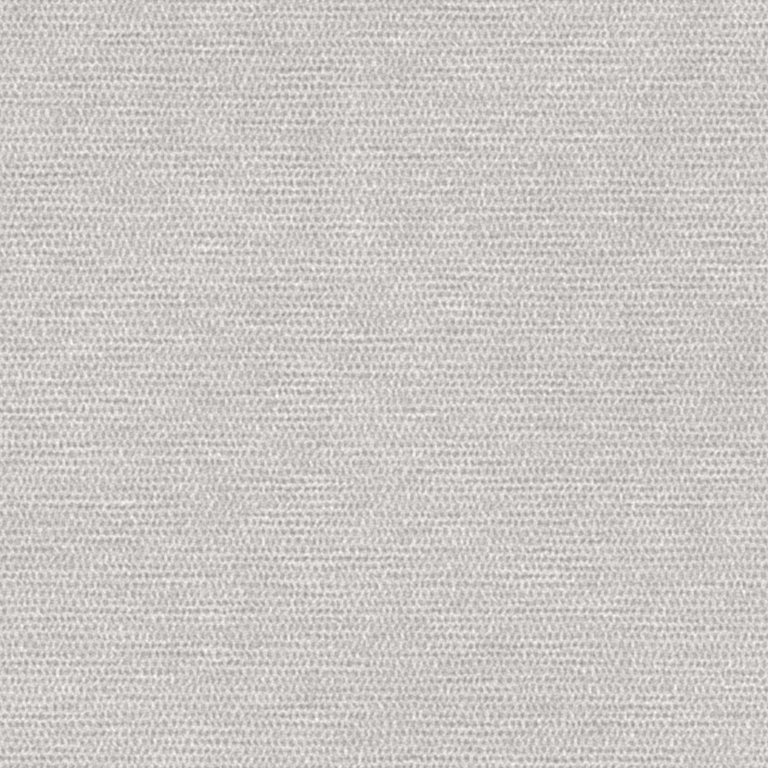
A WebGL 2 fragment shader for this texture:

```glsl
#version 300 es
precision highp float;

// Pale grey plain weave: each row alternates light stitches and dark pits,
// staggered against its neighbours, with light wavy threads between the rows.
// Gradient noise loosens the grid, varies the relief and adds crisp grain.

uniform vec2 u_resolution;
out vec4 fragColor;

const float PI = 3.14159265;
const float TAU = 6.2831853;
const vec2 STITCHES = vec2(102.0, 88.0);   // stitches per row, rows per canvas
const vec3 BASE = vec3(0.800, 0.785, 0.773);

float hash(vec2 p) {
    vec3 q = fract(vec3(p.xyx) * 0.1031);
    q += dot(q, q.yzx + 33.33);
    return fract((q.x + q.y) * q.z);
}

vec2 gradient(vec2 cell) {
    float angle = TAU * hash(cell);
    return vec2(cos(angle), sin(angle));
}

// Gradient noise, roughly -1 to 1
float noise(vec2 p) {
    vec2 i = floor(p), f = fract(p);
    vec2 w = f * f * f * (f * (f * 6.0 - 15.0) + 10.0);
    float a = dot(gradient(i), f);
    float b = dot(gradient(i + vec2(1, 0)), f - vec2(1, 0));
    float c = dot(gradient(i + vec2(0, 1)), f - vec2(0, 1));
    float d = dot(gradient(i + vec2(1, 1)), f - vec2(1, 1));
    return 1.4 * mix(mix(a, b, w.x), mix(c, d, w.x), w.y);
}

// Steeper flanks for a wave between -1 and 1
float sharpen(float wave) {
    return wave * (1.5 - 0.5 * wave * wave);
}

// Thread coordinates: rows stay nearly straight, stitches wander sideways
vec2 loosenThreads(vec2 uv) {
    vec2 shift = vec2(0.50 * noise(uv * vec2(26.0, 44.0) + 7.0),
                      0.20 * noise(uv * vec2(6.0, 20.0) + 31.0)
                    + 0.18 * noise(uv * vec2(60.0, 60.0) + 53.0));
    return uv * STITCHES + shift;
}

// Light stitches and dark pits in a staggered grid, plus the row threads
float weave(vec2 thread, float relief) {
    float checker = cos(TAU * thread.x) * cos(PI * thread.y);
    float wave = 0.06 * sin(TAU * thread.x);
    float ridge = -cos(TAU * (thread.y + wave));
    float uneven = noise(thread * vec2(1.1, 1.3) + 19.0);
    return 0.066 * sharpen(checker) * (1.0 + 0.6 * uneven)
         + 0.046 * relief * ridge
         + 0.045 * uneven;
}

// Loose fibres: thin streaks along the rows and fine grain
float fibres(vec2 uv) {
    return 0.030 * noise(uv * vec2(16.0, 105.0) + 11.0)
         + 0.030 * noise(uv * vec2(220.0, 50.0) + 23.0)
         + 0.085 * noise(uv * vec2(270.0, 290.0) + 41.0);
}

void main() {
    vec2 uv = gl_FragCoord.xy / u_resolution;

    // Stretches of flat and pronounced rows
    float relief = 0.9 + 1.0 * noise(uv * vec2(9.0, 42.0) + 3.0);
    float shade = 0.012 * noise(uv * vec2(3.0, 5.0) + 61.0)
                + 0.010 * noise(uv * vec2(14.0, 24.0) + 83.0);

    float tone = weave(loosenThreads(uv), relief) + fibres(uv) + shade;
    fragColor = vec4(clamp(BASE + tone, 0.0, 1.0), 1.0);
}
```
